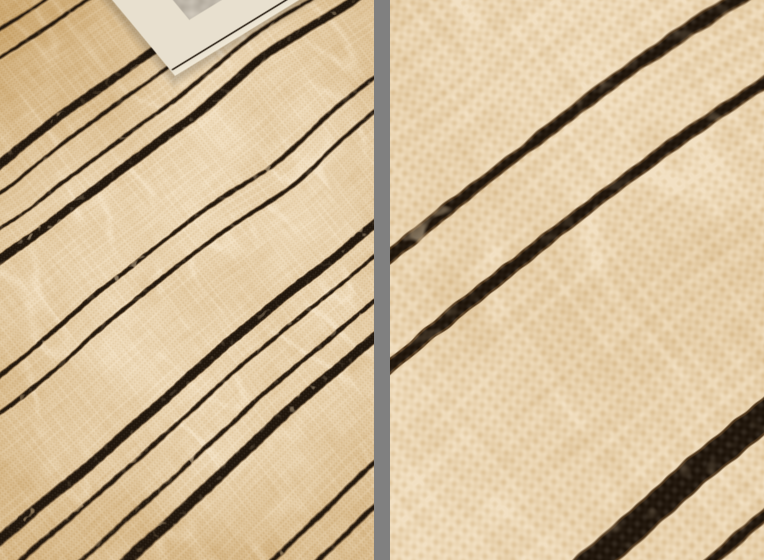
Left, the full canvas; right, a detail of the centre.
A Shadertoy shader for this texture:

```glsl
// Cream woven cloth with receding hand-inked diagonal stripes and a card corner on top.
#define CREAM vec3(0.93, 0.85, 0.72)
#define TAN vec3(0.76, 0.60, 0.36)
#define INK vec3(0.14, 0.10, 0.06)
#define INK_EDGE vec3(0.33, 0.23, 0.12)
#define PAPER vec3(0.91, 0.88, 0.81)
#define SLOPE 0.68        // stripe slope through the canvas top
#define CONVERGE 0.159    // how fast stripes fan apart
#define GROWTH 0.285      // growth of the repeat towards the viewer
#define WEFT 84.0         // threads per stripe repeat
#define WARP 112.0        // threads per canvas width
#define WEAR 0.55         // strength of ink wear

// One repeat: centre and half width of each stripe.
const vec2 STRIPES[6] = vec2[6](
    vec2(0.0, 0.0165), vec2(0.087, 0.0075), vec2(0.204, 0.0075),
    vec2(0.295, 0.0165), vec2(0.588, 0.0075), vec2(0.685, 0.0075));

// Soft folds: centre, radius, displacement.
const vec4 FOLDS[5] = vec4[5](
    vec4(0.78, 0.49, 0.15, 0.028), vec4(0.70, 0.13, 0.16, -0.026),
    vec4(0.72, 1.02, 0.28, -0.015), vec4(0.06, 1.02, 0.20, 0.021),
    vec4(0.00, 0.46, 0.14, 0.019));

vec2 hashGradient(vec2 p) {
    vec3 q = fract(p.xyx * vec3(0.1031, 0.1030, 0.0973));
    q += dot(q, q.yzx + 33.33);
    float angle = 6.2832 * fract((q.x + q.y) * q.z);
    return vec2(cos(angle), sin(angle));
}

float gradientNoise(vec2 p) {
    vec2 i = floor(p), f = fract(p);
    vec2 w = f * f * f * (f * (f * 6.0 - 15.0) + 10.0);
    vec2 e = vec2(0.0, 1.0);
    float a = dot(hashGradient(i), f);
    float b = dot(hashGradient(i + e.yx), f - e.yx);
    float c = dot(hashGradient(i + e.xy), f - e.xy);
    float d = dot(hashGradient(i + e.yy), f - e.yy);
    return mix(mix(a, b, w.x), mix(c, d, w.x), w.y);
}

float foldHeight(vec2 p) {
    float h = 0.0;
    for (int i = 0; i < 5; i++) {
        vec2 d = (p - FOLDS[i].xy) / FOLDS[i].z;
        h += FOLDS[i].w * exp(-dot(d, d));
    }
    return h + 0.005 * gradientNoise(p * 7.0);
}

// Position along the stripes (x) and across them in repeats (y).
vec2 clothCoords(vec2 p) {
    float x = p.x - 0.5;
    float s = (p.y - foldHeight(p) + SLOPE * x) / (1.0 - CONVERGE * x);
    float across = log(max(1.0 + (s - 0.074) / 2.87, 0.05)) / GROWTH;
    return vec2(dot(p, vec2(0.79, -0.61)), across);
}

// Ink coverage (x) and solid core (y).
vec2 stripeInk(vec2 cloth, float soft) {
    vec2 ink = vec2(0.0);
    for (int i = 0; i < 6; i++) {
        float offset = fract(cloth.y - STRIPES[i].x + 0.5) - 0.5;
        float id = float(i) + 7.0 * floor(cloth.y - STRIPES[i].x + 0.5);
        float ragged = 0.0024 * gradientNoise(vec2(cloth.x * 55.0, id * 3.7 + sign(offset)))
                     + 0.0030 * gradientNoise(vec2(cloth.x * 9.0, id * 5.3));
        float d = abs(offset) - STRIPES[i].y - ragged;
        ink = max(ink, vec2(smoothstep(soft, -soft, d), smoothstep(soft, -soft, d + 0.0025)));
    }
    return ink;
}

vec3 clothColor(vec2 p, float pixel) {
    vec2 cloth = clothCoords(p);

    // Broad light, creases and uneven yarn
    float shade = 0.12 + 0.42 * smoothstep(0.35, 1.0, length((p - vec2(0.58, 0.68)) * vec2(1.1, 0.95)));
    shade += 0.30 * smoothstep(0.42, 0.0, length(p - vec2(0.12, 0.12)));
    shade += 0.22 * gradientNoise(p * 4.5 + 3.0);
    float crease = gradientNoise(vec2(cloth.x * 9.0, cloth.y * 3.0));
    shade -= 0.20 * smoothstep(0.12, 0.0, abs(crease)) * smoothstep(-0.1, 0.3, gradientNoise(p * 5.0));
    shade += 0.16 * gradientNoise(vec2(cloth.x * 10.0, cloth.y * WEFT));
    shade += 0.16 * gradientNoise(vec2(cloth.x * WARP, cloth.y * 8.0));

    // Plain weave, faded where threads are finer than the pixels
    vec2 threads = cloth * vec2(WARP, WEFT);
    vec2 wave = cos(6.2832 * threads);
    float rate = max(fwidth(threads.x), fwidth(threads.y));
    float weave = wave.x * wave.y + 0.5 * (wave.x + wave.y);
    shade += 0.11 * weave * smoothstep(0.65, 0.25, rate);
    vec3 color = mix(CREAM, TAN, clamp(shade, -0.12, 1.0));

    // Printed stripes, softer away from the plane of focus
    float soft = 0.7 * fwidth(cloth.y) + 0.0025 * abs(p.y - 0.8);
    vec2 ink = stripeInk(cloth, soft);
    float fleck = gradientNoise(threads * vec2(0.45, 0.6));
    float patchy = smoothstep(0.0, 0.45, gradientNoise(cloth * vec2(7.0, 9.0) + 5.0));
    float worn = WEAR * smoothstep(0.15, 0.5, fleck) * (0.25 + 0.75 * patchy);
    vec3 inkColor = mix(INK_EDGE, INK, ink.y) + 0.03 * weave * smoothstep(0.65, 0.25, rate);
    return mix(color, inkColor, ink.x * (1.0 - worn));
}

void mainImage(out vec4 fragColor, in vec2 fragCoord) {
    float pixel = 1.0 / iResolution.x;
    vec2 p = vec2(fragCoord.x, iResolution.y - fragCoord.y) * pixel; // y runs down
    vec3 color = clothColor(p, pixel);

    // Card corner: distances inside its two visible sides
    vec2 corner = p - vec2(0.468, 0.203);
    vec2 inside = vec2(dot(corner, vec2(0.770, -0.638)), dot(corner, vec2(-0.522, -0.853)));
    float card = min(inside.x, inside.y);
    color *= 1.0 - 0.18 * smoothstep(-0.035, 0.0, card);
    vec3 paper = PAPER + 0.03 * smoothstep(0.02, 0.0, inside.y);
    float panel = min(inside.x - 0.125, inside.y - 0.108);
    vec3 print = vec3(0.74, 0.71, 0.66) + 0.10 * gradientNoise(p * 40.0);
    paper = mix(paper, print, smoothstep(-pixel, pixel, panel));
    float rule = smoothstep(pixel, -pixel, abs(inside.y - 0.018) - 0.002);
    paper = mix(paper, INK, rule * smoothstep(0.0, 0.008, inside.x));
    color = mix(color, paper, smoothstep(-pixel, pixel, card));

    fragColor = vec4(clamp(color, 0.0, 1.0), 1.0);
}
```
